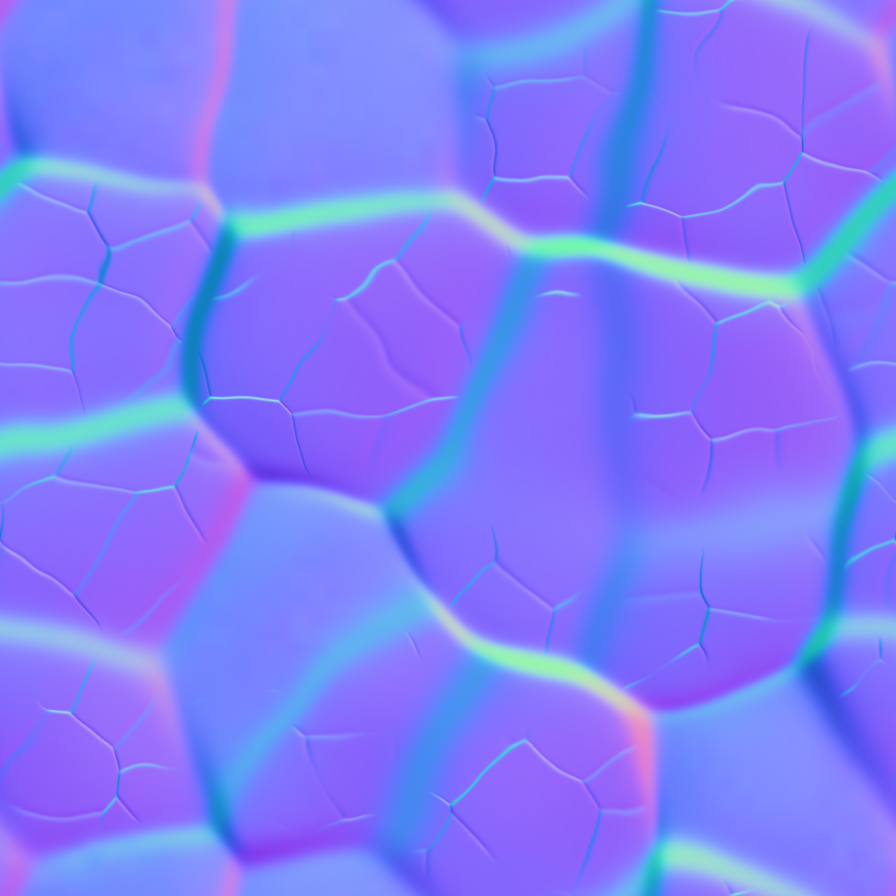
Give the GLSL for this texture map, as a three.js fragment shader.

```glsl
varying vec2 vUv;

#define PLATES 4.0
#define CHIPS 9.0
#define PLATE_SHARPNESS 15.0
#define CHIP_SHARPNESS 42.0
#define PLATE_TILT vec2(-0.085, 0.145)
#define CHIP_TILT vec2(-0.013, 0.018)
#define PLATE_GROOVE 0.035
#define CHIP_GROOVE 0.015
#define DOME 0.05
#define SUNKEN_SHARE 0.17
#define SUNKEN_DEPTH 0.05
#define UNDULATION 0.06

struct Relief {
  vec2 slope;    // height gradient
  vec2 id;       // strongest cell
  float core;    // weight of the strongest cell
  float sunken;  // share of sunken cells
};

vec2 hash2(vec2 p) {
  vec3 q = fract(p.xyx * vec3(0.1031, 0.1030, 0.0973));
  q += dot(q, q.yzx + 33.33);
  return fract((q.xx + q.yz) * q.zy);
}

// Wrapping value noise with two channels, -1 to 1
vec2 noise2(vec2 uv, float period, float seed) {
  vec2 p = uv * period;
  vec2 i = floor(p);
  vec2 f = p - i;
  f = f * f * f * (f * (f * 6.0 - 15.0) + 10.0);
  vec2 a = hash2(mod(i, period) + seed);
  vec2 b = hash2(mod(i + vec2(1.0, 0.0), period) + seed);
  vec2 c = hash2(mod(i + vec2(0.0, 1.0), period) + seed);
  vec2 d = hash2(mod(i + 1.0, period) + seed);
  return mix(mix(a, b, f.x), mix(c, d, f.x), f.y) * 2.0 - 1.0;
}

// Tilted cells blended by soft Voronoi weights, with the exact gradient
Relief tiltedCells(vec2 uv, float count, float sharpness, vec2 tilt,
                   float groove, float sunkenShare, float seed) {
  vec2 p = uv * count;
  vec2 cell = floor(p);
  vec2 meanTilt = vec2(0.0), pull = vec2(0.0), heightPull = vec2(0.0), squarePull = vec2(0.0);
  float total = 0.0, height = 0.0, squares = 0.0, sunken = 0.0, best = 0.0;
  vec2 bestId = vec2(0.0);
  for (int y = -2; y <= 2; y++) {
    for (int x = -2; x <= 2; x++) {
      vec2 corner = cell + vec2(float(x), float(y));
      vec2 id = mod(corner, count);
      vec2 place = hash2(id + seed);
      vec2 kind = hash2(id + seed + 57.0);
      vec2 d = p - corner - 0.5 - (place - 0.5) * 0.9;
      float w = exp(-sharpness * (dot(d, d) - 0.2 * kind.y));
      float low = step(1.0 - sunkenShare, kind.x);
      vec2 t = tilt * mix(0.65 + 0.7 * kind.y, -0.35, low);
      float h = dot(t, d) - SUNKEN_DEPTH * low;
      vec2 g = -2.0 * sharpness * d;
      total += w;
      meanTilt += w * t;
      pull += w * g;
      height += w * h;
      heightPull += w * h * g;
      squares += w * w;
      squarePull += w * w * g;
      sunken += w * low;
      if (w > best) {
        best = w;
        bestId = id;
      }
    }
  }
  pull /= total;
  vec2 surface = (meanTilt + heightPull - height * pull) / total;
  vec2 trench = 2.0 * (squarePull - squares * pull) / (total * total);
  return Relief(surface + groove * trench, bestId, best / total, sunken / total);
}

void main() {
  // Bent outlines
  vec2 bend = noise2(vUv, 5.0, 11.0) * 0.022 + noise2(vUv, 13.0, 23.0) * 0.006;
  vec2 plateUv = vUv + bend;
  Relief plate = tiltedCells(plateUv, PLATES, PLATE_SHARPNESS, PLATE_TILT,
                             PLATE_GROOVE, SUNKEN_SHARE, 3.0);
  Relief dome = tiltedCells(plateUv, PLATES, 4.5, vec2(0.0), DOME, 0.0, 3.0);

  // Thin cracks, laid out anew on each plate
  float plateSeed = floor(hash2(plate.id + 71.0).x * 200.0);
  vec2 chipUv = vUv + noise2(vUv, 14.0, 37.0) * 0.012 + noise2(vUv, 31.0, 41.0) * 0.003;
  Relief chip = tiltedCells(chipUv, CHIPS, CHIP_SHARPNESS, CHIP_TILT,
                            CHIP_GROOVE, 0.0, plateSeed);
  float cracked = smoothstep(0.8, 0.99, plate.core) * (1.0 - plate.sunken);
  cracked *= smoothstep(-0.65, -0.1, noise2(vUv, 9.0, 53.0).x);

  // Soft swells, and faint grain on sunken ground
  vec2 swell = noise2(vUv, 7.0, 67.0) * UNDULATION;
  vec2 grain = noise2(vUv, 48.0, 83.0) * noise2(vUv, 17.0, 97.0).x * 0.05;
  vec2 slope = plate.slope + dome.slope + chip.slope * cracked;
  slope += swell + grain * (0.1 + 0.9 * plate.sunken);

  vec3 normal = normalize(vec3(-slope, 1.0));
  gl_FragColor = vec4(normal * 0.5 + 0.5, 1.0);
}
```
